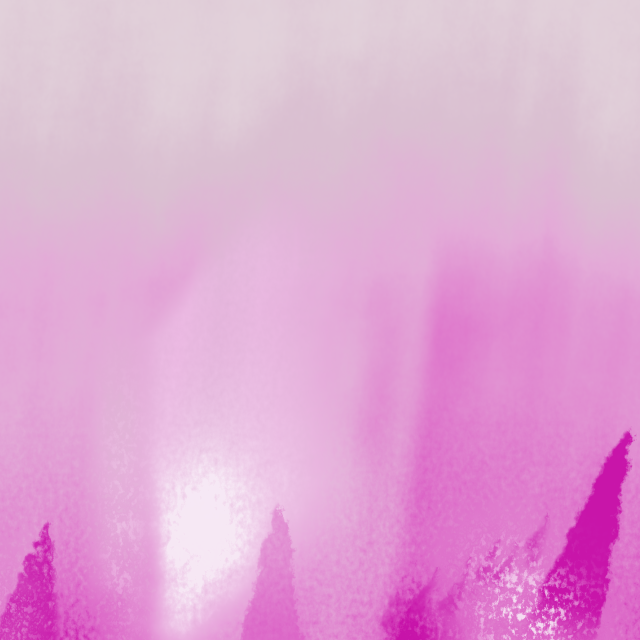
A three.js fragment shader for this background:

```glsl
varying vec2 vUv;

const vec3 MIST = vec3(0.885, 0.820, 0.855);
const vec3 DUSK = vec3(0.855, 0.750, 0.820);
const vec3 BLUSH = vec3(0.890, 0.670, 0.845);
const vec3 ORCHID = vec3(0.880, 0.540, 0.815);
const vec3 FUCHSIA = vec3(0.860, 0.385, 0.775);
const vec3 MAGENTA = vec3(0.780, 0.070, 0.660);
const vec3 VEIL = vec3(0.910, 0.735, 0.880);
const vec3 GLOW = vec3(0.970, 0.925, 0.965);
const float STREAK_AMOUNT = 0.09;
const float CLOUD_AMOUNT = 0.12;
const float GRAIN_AMOUNT = 0.26;
const float GRAIN_SCALE = 120.0;
const float EDGE_ROUGHNESS = 0.02;
const float EDGE_SOFTNESS = 0.005;
const int SMALL_SPIKES = 6;

vec2 hash2(vec2 p) {
  vec3 q = fract(vec3(p.xyx) * vec3(0.1031, 0.1030, 0.0973));
  q += dot(q, q.yzx + 33.33);
  return fract((q.xx + q.yz) * q.zy);
}

float corner(vec2 cell, vec2 offset, vec2 f) {
  return dot(hash2(cell + offset) * 2.0 - 1.0, f - offset);
}

float gradientNoise(vec2 p) {
  vec2 cell = floor(p);
  vec2 f = fract(p);
  vec2 u = f * f * f * (f * (f * 6.0 - 15.0) + 10.0);
  float low = mix(corner(cell, vec2(0.0), f), corner(cell, vec2(1.0, 0.0), f), u.x);
  float high = mix(corner(cell, vec2(0.0, 1.0), f), corner(cell, vec2(1.0), f), u.x);
  return mix(low, high, u.y);
}

float fbm(vec2 p) {
  float sum = 0.0;
  float weight = 0.6;
  for (int i = 0; i < 4; i++) {
    sum += weight * gradientNoise(p);
    p = p * 2.03 + 17.3;
    weight *= 0.5;
  }
  return sum;
}

float fall(float a, float b, float v) { return 1.0 - smoothstep(a, b, v); }

float bump(vec2 p, vec2 center, vec2 radius) {
  vec2 d = (p - center) / radius;
  return exp(-dot(d, d));
}

// Tapered stroke that widens from tip to base
float spike(vec2 p, vec2 tip, vec2 base, float halfWidth) {
  vec2 axis = base - tip;
  float h = dot(p - tip, axis) / dot(axis, axis);
  float side = abs(p.x - mix(tip.x, base.x, h));
  float width = halfWidth * pow(clamp(h, 0.0, 1.0), 0.75);
  return fall(-EDGE_SOFTNESS, EDGE_SOFTNESS, side - width) * smoothstep(0.0, 0.05, h) * fall(0.85, 1.12, h);
}

vec3 palette(float t) {
  vec3 c = mix(MIST, DUSK, smoothstep(0.0, 0.2, t));
  c = mix(c, BLUSH, clamp(t * 5.0 - 1.0, 0.0, 1.0));
  c = mix(c, ORCHID, clamp(t * 5.0 - 2.0, 0.0, 1.0));
  c = mix(c, FUCHSIA, clamp(t * 5.0 - 3.0, 0.0, 1.0));
  return mix(c, MAGENTA, clamp(t * 5.0 - 4.0, 0.0, 1.0));
}

void main() {
  vec2 p = vUv;
  float streak = fbm(vec2(p.x * 16.0 - p.y * 2.0, p.y * 1.6));
  float cloud = fbm(p * vec2(6.0, 4.0) + 5.0);
  float mottle = fbm(p * 26.0);
  float grain = fbm(p * vec2(GRAIN_SCALE, GRAIN_SCALE * 0.8));

  // Vertical wash
  float tone = 0.05 + 0.11 * fall(0.72, 1.0, p.y) + 0.26 * fall(0.48, 0.84, p.y) + 0.26 * fall(0.0, 0.42, p.y);
  tone += STREAK_AMOUNT * streak + CLOUD_AMOUNT * cloud + 0.04 * mottle;
  tone += 0.08 * bump(p, vec2(0.70, 0.76), vec2(0.22, 0.18));
  tone -= 0.10 * bump(p, vec2(0.98, 0.74), vec2(0.09, 0.16)) + 0.05 * bump(p, vec2(0.25, 0.76), vec2(0.12, 0.2));
  tone -= 0.10 * bump(p, vec2(0.19, 0.2), vec2(0.05, 0.2));

  // Leaning bands on the right
  float fold = p.x - 0.605 - 0.12 * p.y + 0.012 * cloud;
  float foldMask = smoothstep(-0.022, 0.028, fold) * fall(0.46, 0.72, p.y);
  tone += foldMask * (0.11 + 0.16 * exp(-7.0 * max(fold, 0.0)) * smoothstep(0.02, 0.35, p.y));
  float band = abs(p.x - 0.55 - 0.11 * p.y + 0.02 * cloud);
  tone += 0.12 * fall(0.0, 0.06, band) * smoothstep(0.22, 0.36, p.y) * fall(0.35, 0.68, p.y);
  tone -= 0.12 * bump(p, vec2(0.54, 0.13), vec2(0.09, 0.17)) * fall(-0.02, 0.02, fold);

  // Pale mound and the shade along its slope
  float slope = p.x - max(0.225, 0.40 - 0.75 * (0.70 - p.y)) + 0.03 * cloud + 0.01 * mottle;
  float slopeShade = exp(-pow((slope + 0.03) / 0.045, 2.0));
  tone += 0.035 * slopeShade * smoothstep(0.48, 0.56, p.y) * fall(0.65, 0.98, p.y);
  float mound = smoothstep(-0.02, 0.04, slope) * fall(0.38, 0.60, p.x) * mix(0.3, 1.0, smoothstep(0.1, 0.42, p.y))
    * fall(0.58, 0.73, p.y + 2.0 * pow(p.x - 0.42, 2.0));
  tone += 0.05 * bump(p, vec2(0.395, 0.985), vec2(0.014, 0.016));

  // Grain and saturated pools near the ground
  tone += grain * (0.035 + GRAIN_AMOUNT * fall(0.05, 0.45, p.y));
  tone += 0.16 * bump(p, vec2(0.13, 0.0), vec2(0.10, 0.10)) + 0.2 * bump(p, vec2(0.64, 0.0), vec2(0.06, 0.07));
  vec3 color = mix(palette(tone), VEIL + 0.05 * streak + 0.03 * grain, 0.72 * mound);

  // White light
  float light = bump(p, vec2(0.315, 0.165), vec2(0.085, 0.11)) * smoothstep(0.215, 0.265, p.x + 0.05 * cloud);
  light += 0.35 * bump(p, vec2(0.34, 0.24), vec2(0.12, 0.15)) + 0.2 * bump(p, vec2(0.47, 0.23), vec2(0.07, 0.1));
  light += 0.4 * bump(p, vec2(0.28, 0.04), vec2(0.045, 0.06));
  color = mix(color, GLOW, clamp(light * (1.0 + 0.8 * grain + 0.5 * mottle), 0.0, 0.95));

  // Spikes with ragged edges
  vec2 q = p + EDGE_ROUGHNESS * vec2(grain + 1.4 * mottle, grain);
  float dark = spike(q, vec2(0.985, 0.335), vec2(0.878, 0.02), 0.052);
  dark = max(dark, spike(q, vec2(0.075, 0.19), vec2(0.035, -0.03), 0.052) * clamp(0.75 + 1.5 * grain + mottle, 0.2, 1.0));
  for (int i = 0; i < SMALL_SPIKES; i++) {
    vec2 r = hash2(vec2(float(i) + 3.0, 7.0));
    float k = float(i) / float(SMALL_SPIKES - 1);
    vec2 tip = vec2(0.63 + 0.22 * k + 0.02 * r.x, 0.07 + 0.10 * k + 0.03 * r.y);
    dark = max(dark, 0.55 * spike(q, tip, tip - vec2(0.04, 0.06 + 0.04 * r.x), 0.014) * smoothstep(-0.25, 0.2, mottle));
  }
  color = mix(color, MAGENTA, clamp(dark, 0.0, 0.97));
  float plume = spike(q, vec2(0.437, 0.215), vec2(0.42, -0.03), 0.052);
  color = mix(color, mix(FUCHSIA, ORCHID, smoothstep(0.0, 0.16, p.y) + grain), 0.8 * plume);

  // Bright flecks
  float flecks = bump(p, vec2(0.83, 0.03), vec2(0.09, 0.07)) + 0.4 * bump(p, vec2(0.19, 0.14), vec2(0.04, 0.2));
  flecks += 0.45 * bump(p, vec2(0.02, 0.03), vec2(0.05, 0.1)) + 0.4 * bump(p, vec2(0.78, 0.12), vec2(0.08, 0.07));
  color = mix(color, GLOW, clamp(flecks * smoothstep(-0.1, 0.3, grain + 0.4 * mottle), 0.0, 0.9));
  gl_FragColor = vec4(clamp(color, 0.0, 1.0), 1.0);
}
```
